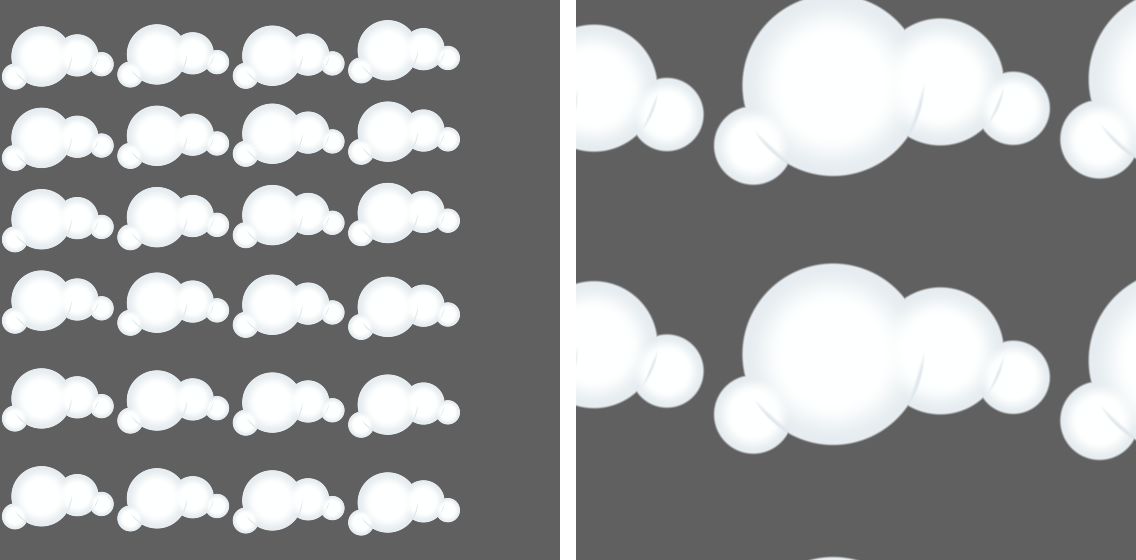
Left, the full canvas; right, a detail of the centre.
This pattern is drawn by a three.js fragment shader. Its source:

```glsl
varying vec2 vUv;

// Circles are vec3(center, radius)
float disc(vec2 p, vec3 c) {
  return 1.0 - smoothstep(-0.0009, 0.0009, length(p - c.xy) - c.z);
}

// 0 in the white core, 1 at the rim and beyond
float rim(vec2 p, vec3 c) {
  return smoothstep(0.55, 0.97, length(p - c.xy) / c.z);
}

// Soft sliver along the edge of the front puff, where it covers the back one
float crescent(vec2 p, vec3 front, vec3 back, float angle) {
  float reach = dot(p - front.xy, vec2(cos(angle), sin(angle))) / front.z;
  return disc(p, front) * disc(p, back) * smoothstep(0.935, 0.985, reach);
}

// Color and coverage of one cloud, centered on its largest puff
vec4 cloud(vec2 p) {
  vec3 body = vec3(0.0, 0.0, 0.054);
  vec3 shoulder = vec3(0.0638, 0.002, 0.0378);
  vec3 tail = vec3(0.1072, -0.0137, 0.0218);
  vec3 foot = vec3(-0.0475, -0.0358, 0.0234);

  float cover = max(max(disc(p, body), disc(p, shoulder)),
                    max(disc(p, tail), disc(p, foot)));
  float shade = rim(p, body) * rim(p, shoulder) * rim(p, tail) * rim(p, foot);
  float fold = max(crescent(p, body, shoulder, -0.3),
               max(crescent(p, body, foot, 3.98),
                   crescent(p, shoulder, tail, -0.4)));

  vec3 color = mix(vec3(0.995, 1.0, 1.0), vec3(0.9, 0.926, 0.938), shade);
  color = mix(color, vec3(0.86, 0.89, 0.91), fold * 0.85);
  return vec4(color, cover);
}

void main() {
  vec3 color = vec3(0.378);

  // Four columns, leaving a bare strip on the right
  float column = floor(vUv.x / 0.2061);
  if (column < 4.0) {
    float x = vUv.x - column * 0.2061 - 0.0742;
    for (int i = 0; i < 6; i++) {
      float row = float(i);
      // The lower rows are spaced wider
      float y = 0.8991 - 0.1453 * row - 0.0294 * max(row - 3.0, 0.0);
      // Upper rows climb to the right, lower rows sink
      y += column * (row < 3.0 ? 0.0037 : -0.0037);
      // One cloud in the top row sits low
      if (i == 0 && column == 2.0) y -= 0.006;

      vec4 puff = cloud(vec2(x, vUv.y - y));
      color = mix(color, puff.rgb, puff.a);
    }
  }

  gl_FragColor = vec4(color, 1.0);
}
```
